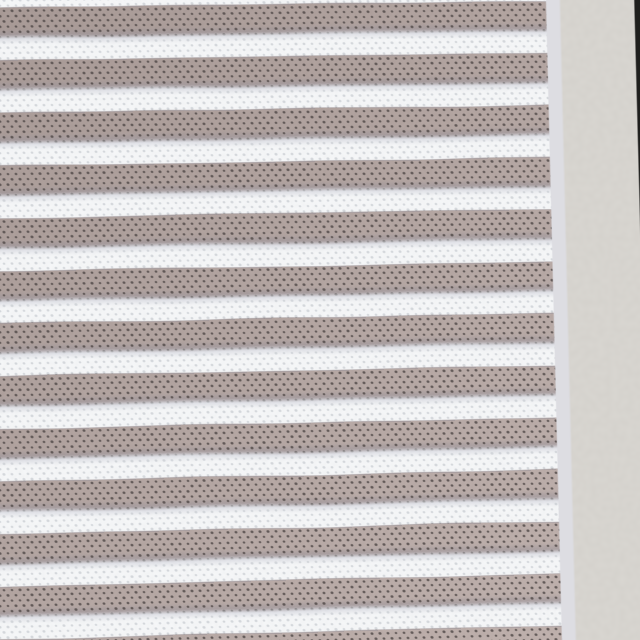
Give the GLSL for this texture, as a WebGL 2 fragment shader.

```glsl
#version 300 es
precision highp float;
// A pleated, perforated blind: near-level stripes alternate between taupe and
// white, each with staggered pinholes, beside a plain frame on the right.
// Stripes come from a slightly converging repeat; the holes share its phase.

uniform vec2 u_resolution;
out vec4 fragColor;

// Stripe layout, measured down from the top edge
const float STRIPE_PITCH = 0.0823;
const float PITCH_TAPER = 0.0011;   // pitch lost towards the right
const float FIRST_EDGE = 0.0130;
const float STRIPE_SLOPE = 0.0120;
const float EDGE_WOBBLE = 0.035;    // in stripe pitches

// Perforation
const float HOLE_ROWS = 10.0;       // rows per stripe pitch, even for the stagger
const float HOLE_PITCH = 0.0125;
const float HOLE_RADIUS = 0.0018;
const float HOLE_STRETCH = 1.25;
const float HOLE_TILT = 0.45;

// Right-hand frame: position at the top and its drift to the bottom
const float CLOTH_EDGE = 0.853;
const float CLOTH_DRIFT = 0.025;
const float LIP_WIDTH = 0.021;
const float FRAME_END = 0.991;
const float FRAME_DRIFT = 0.026;

const vec3 TAUPE_DEEP = vec3(0.640, 0.585, 0.570);
const vec3 TAUPE_PALE = vec3(0.755, 0.700, 0.685);
const vec3 FOLD_SHADE = vec3(0.620, 0.590, 0.610);
const vec3 WHITE_SHADE = vec3(0.860, 0.865, 0.890);
const vec3 WHITE_LIT = vec3(0.955, 0.960, 0.965);
const vec3 HOLE_DARK = vec3(0.330, 0.300, 0.295);
const vec3 HOLE_LIGHT = vec3(0.790, 0.805, 0.825);
const vec3 LIP = vec3(0.865, 0.865, 0.885);
const vec3 FRAME = vec3(0.840, 0.830, 0.810);
const vec3 GAP = vec3(0.120, 0.120, 0.115);

float hash(vec2 p) {
  vec3 h = fract(vec3(p.xyx) * 0.1031);
  h += dot(h, h.yzx + 33.33);
  return fract((h.x + h.y) * h.z);
}

vec2 gradientAt(vec2 cell) {
  float angle = 6.2832 * hash(cell);
  return vec2(cos(angle), sin(angle));
}

float gradientNoise(vec2 p) {
  vec2 i = floor(p), f = fract(p);
  vec2 u = f * f * f * (f * (f * 6.0 - 15.0) + 10.0);
  vec2 e = vec2(1.0, 0.0);
  float low = mix(dot(gradientAt(i), f), dot(gradientAt(i + e), f - e), u.x);
  float high = mix(dot(gradientAt(i + e.yx), f - e.yx),
                   dot(gradientAt(i + 1.0), f - 1.0), u.x);
  return mix(low, high, u.y);
}

// Coverage of the staggered, slightly tilted oval holes
float holes(float x, float stripe, float pitch, float pixel) {
  vec2 grid = vec2(x / HOLE_PITCH, stripe * HOLE_ROWS);
  grid.x += 0.5 * mod(floor(grid.y), 2.0);
  vec2 id = floor(grid);
  vec2 d = (fract(grid) - 0.5) * vec2(HOLE_PITCH, pitch / HOLE_ROWS);
  float c = cos(HOLE_TILT), s = sin(HOLE_TILT);
  d = vec2(c * d.x + s * d.y, c * d.y - s * d.x);
  d.x /= HOLE_STRETCH;
  float radius = HOLE_RADIUS * mix(0.85, 1.1, hash(id));
  float soft = 0.0004 + 0.5 * pixel;
  return 1.0 - smoothstep(radius - soft, radius + soft, length(d));
}

vec3 blind(vec2 p, float pixel) {
  float pitch = STRIPE_PITCH - PITCH_TAPER * p.x;
  float stripe = (p.y - FIRST_EDGE + STRIPE_SLOPE * p.x) / pitch;
  float lattice = stripe;
  stripe += EDGE_WOBBLE * gradientNoise(vec2(p.x * 5.0, stripe * 0.9));
  float f = fract(stripe);

  // Crisp upper edge, soft shaded lower edge on every taupe fold
  float white = smoothstep(0.49, 0.60, f) * (1.0 - smoothstep(0.965, 1.0, f));
  float light = clamp(0.15 + 0.4 * p.x + 0.4 * p.y, 0.0, 1.0);
  vec3 taupe = mix(TAUPE_DEEP, TAUPE_PALE, light);
  taupe = mix(taupe, FOLD_SHADE, 0.6 * smoothstep(0.36, 0.52, f));
  vec3 pale = mix(WHITE_SHADE, WHITE_LIT, smoothstep(0.54, 0.72, f));
  vec3 color = mix(taupe, pale, white);

  // Pinholes fade on the lit folds
  float hole = holes(p.x, lattice, pitch, pixel);
  float strength = mix(0.85, 0.75, white);
  color = mix(color, mix(HOLE_DARK, HOLE_LIGHT, white), hole * strength);
  return color + 0.012 * gradientNoise(p * 170.0);
}

void main() {
  vec2 p = gl_FragCoord.xy / u_resolution;
  p.y = 1.0 - p.y;
  float pixel = 1.0 / min(u_resolution.x, u_resolution.y);

  // Cloth, lip, frame and the gap beyond, from left to right
  float cloth = p.x - CLOTH_EDGE - CLOTH_DRIFT * p.y;
  float lip = cloth - LIP_WIDTH;
  float gap = p.x - FRAME_END - FRAME_DRIFT * p.y;
  vec3 color = blind(p, pixel);
  color = mix(color, LIP, smoothstep(-pixel, pixel, cloth));
  vec3 frame = FRAME + 0.012 * gradientNoise(p * 90.0);
  color = mix(color, frame, smoothstep(-0.0015, 0.0015 + pixel, lip));
  color = mix(color, GAP, smoothstep(-pixel, pixel, gap));
  fragColor = vec4(color, 1.0);
}
```
